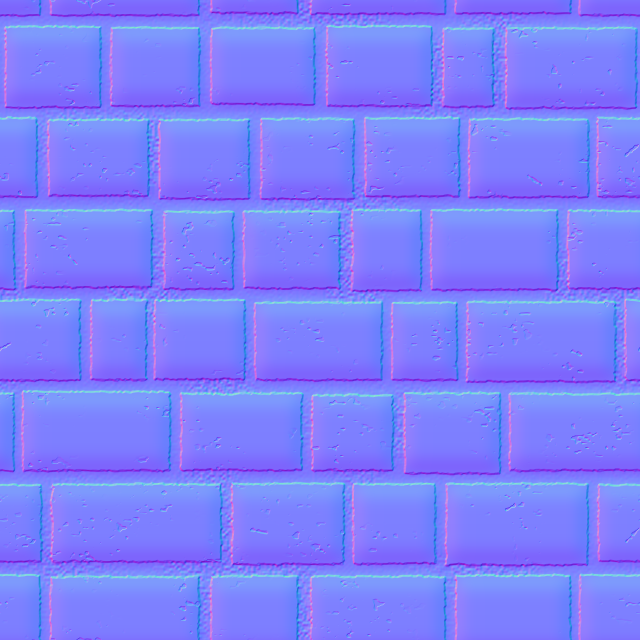
This texture map is drawn by a WebGL 2 fragment shader. Its source:

```glsl
#version 300 es
precision highp float;

uniform vec2 u_resolution;
out vec4 fragColor;

const int ROWS = 7;
const float ROW_SHIFT = 0.11;
const float COUNTS[7] = float[7](5.0, 5.0, 6.0, 6.0, 6.0, 6.0, 5.0);
const float OFFSETS[7] = float[7](0.124, 0.043, 0.10, 0.036, 0.085, 0.154, 0.12);

float hash(vec2 p) {
    return fract(sin(dot(p, vec2(127.1, 311.7))) * 43758.5453);
}

// Value noise that wraps after one canvas
float noise(vec2 uv, vec2 period, float seed) {
    vec2 p = uv * period;
    vec2 i = floor(p);
    vec2 f = p - i;
    f = f * f * (3.0 - 2.0 * f);
    vec2 a = mod(i, period) + seed;
    vec2 b = mod(i + 1.0, period) + seed;
    return mix(mix(hash(a), hash(vec2(b.x, a.y)), f.x),
               mix(hash(vec2(a.x, b.y)), hash(b), f.x), f.y);
}

// Position of a vertical joint, in brick counts along its row
float joint(float i, float count, float row, float jitter) {
    return i + jitter * (hash(vec2(mod(i, count), row + 3.0)) - 0.5);
}

float boxDistance(vec2 p, vec2 halfSize, float radius) {
    vec2 q = abs(p) - halfSize + radius;
    return length(max(q, 0.0)) + min(max(q.x, q.y), 0.0) - radius;
}

float segmentDistance(vec2 p, vec2 halfSpan) {
    float t = clamp(dot(p, halfSpan) / dot(halfSpan, halfSpan), -1.0, 1.0);
    return length(p - halfSpan * t);
}

// Wide soft dip around the joints of a cell, shallower at the sides
float softGroove(vec2 q, vec2 lo, vec2 hi, vec2 width, float sideDepth) {
    vec2 c = min(q - lo, hi - q) / width;
    vec2 dip = exp(-c * c);
    return (1.0 - dip.y) * (1.0 - sideDepth * dip.x);
}

// Small clustered pits, 0 to 1
float pits(vec2 uv) {
    float cluster = smoothstep(0.45, 0.8, noise(uv, vec2(17.0, 19.0), 31.0));
    float grain = 0.6 * noise(uv, vec2(97.0, 143.0), 47.0) + 0.4 * noise(uv, vec2(191.0, 257.0), 59.0);
    return cluster * smoothstep(0.69, 0.83, grain);
}

// One short scratch on a few of the bricks, 0 to 1
float scratch(vec2 p, vec2 halfSize, vec2 id, float wobble) {
    vec2 spot = vec2(hash(id + 5.3), hash(id + 8.7)) - 0.5;
    float angle = 1.8 * (hash(id + 2.9) - 0.5);
    vec2 span = mix(0.005, 0.014, hash(id + 6.1)) * vec2(cos(angle), sin(angle));
    float d = segmentDistance(p - spot * halfSize * 1.2, span) + wobble;
    return step(0.7, hash(id + 1.7)) * (1.0 - smoothstep(0.0, 0.0025, d));
}

float wallHeight(vec2 uv) {
    // Find the row and the brick
    float y = fract(uv.y - ROW_SHIFT) * float(ROWS);
    int rowIndex = min(int(y), ROWS - 1);
    float row = float(rowIndex);
    float count = COUNTS[rowIndex];
    float t = fract(uv.x - OFFSETS[rowIndex]) * count;
    float i = floor(t);
    float jitter = 0.55;
    if (t < joint(i, count, row, jitter)) i -= 1.0;
    else if (t >= joint(i + 1.0, count, row, jitter)) i += 1.0;
    vec2 id = vec2(mod(i, count), row);

    // Cell bounds in canvas units
    vec2 q = vec2(t / count, y / float(ROWS));
    vec2 lo = vec2(joint(i, count, row, jitter) / count, row / float(ROWS));
    vec2 hi = vec2(joint(i + 1.0, count, row, jitter) / count, (row + 1.0) / float(ROWS));
    float groove = softGroove(q, lo, hi, vec2(0.019, 0.025), 0.55);

    // Brick face with ragged edges
    lo += vec2(0.006, 0.007) + vec2(0.005, 0.006) * vec2(hash(id + 11.1), hash(id + 13.3));
    hi -= vec2(0.006, 0.007) + vec2(0.005, 0.006) * vec2(hash(id + 17.7), hash(id + 19.9));
    vec2 p = q - 0.5 * (lo + hi);
    vec2 halfSize = 0.5 * (hi - lo);
    float fine = noise(uv, vec2(240.0), 7.0) - 0.5;
    float ragged = 0.002 * (noise(uv, vec2(60.0), 3.0) - 0.5) + 0.0022 * fine;
    float face = smoothstep(-0.002, 0.002, ragged - boxDistance(p, halfSize, 0.002));

    // Wear on the faces and grit in patches of the mortar
    float wear = 0.0009 * pits(uv) + 0.001 * scratch(p, halfSize, id, 0.004 * fine);
    float patches = smoothstep(0.4, 0.75, noise(uv, vec2(9.0), 23.0));
    float grit = 0.0015 * fine * mix(0.15, 1.0, patches);
    return 0.0063 * groove + 0.0023 * face - wear * face + grit * (1.0 - face);
}

// Slope by central differences
vec2 slopeAt(vec2 uv, float e) {
    return vec2(wallHeight(uv + vec2(e, 0.0)) - wallHeight(uv - vec2(e, 0.0)),
                wallHeight(uv + vec2(0.0, e)) - wallHeight(uv - vec2(0.0, e))) / (2.0 * e);
}

void main() {
    vec2 uv = gl_FragCoord.xy / u_resolution;
    vec2 slope = slopeAt(uv, 0.0009);
    vec3 normal = normalize(vec3(slope.x, -slope.y, 1.0));
    fragColor = vec4(normal * 0.5 + vec3(0.492, 0.5, 0.5), 1.0);
}
```
